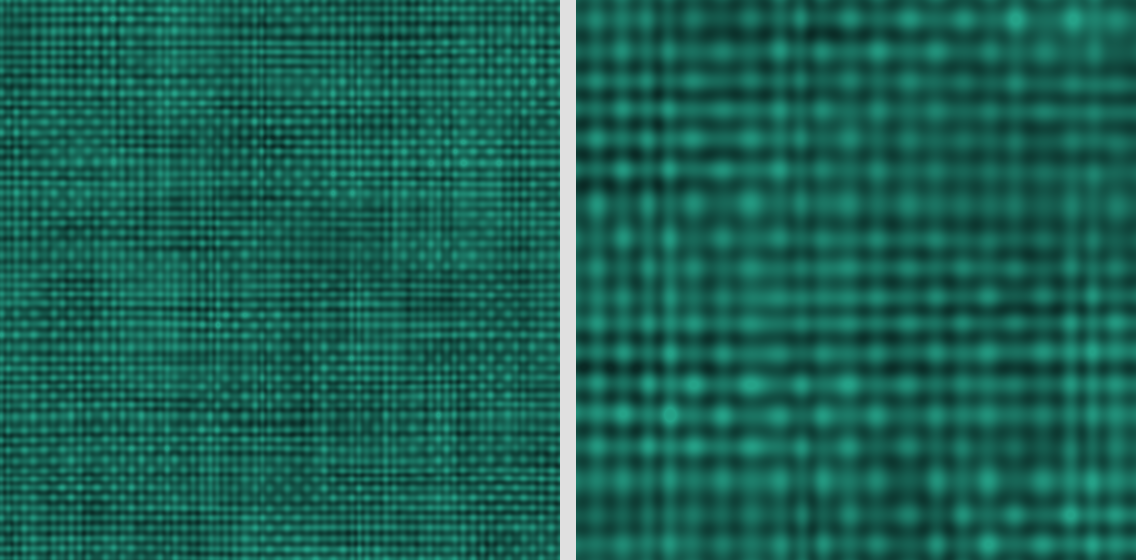
Left: the whole. Right: its middle third, enlarged.
Reproduce this texture procedurally as a three.js fragment shader.

```glsl
// Plain-woven teal cloth with uneven threads, soft gaps and streaky slubs.
varying vec2 vUv;

const float PI = 3.14159265;
const vec2 THREADS = vec2(64.0, 55.0);        // warp across, weft down
const vec3 SHADOW = vec3(0.035, 0.165, 0.145);
const vec3 CLOTH = vec3(0.088, 0.382, 0.325);
const vec3 SHINE = vec3(0.145, 0.630, 0.530);

float hash(vec2 p) {
  return fract(sin(dot(p, vec2(127.1, 311.7))) * 43758.5453);
}

// Smooth value noise from -1 to 1
float noise(vec2 p) {
  vec2 i = floor(p);
  vec2 f = fract(p);
  f = f * f * (3.0 - 2.0 * f);
  float low = mix(hash(i), hash(i + vec2(1.0, 0.0)), f.x);
  float high = mix(hash(i + vec2(0.0, 1.0)), hash(i + vec2(1.0, 1.0)), f.x);
  return 2.0 * mix(low, high, f.y) - 1.0;
}

// Shifts threads along their spacing so that their widths vary
vec2 unevenThreads(vec2 uv) {
  vec2 t = uv * THREADS;
  float across = noise(vec2(t.x * 0.55, 3.5)) + 0.3 * noise(t * vec2(0.3, 0.08) + 17.0);
  float down = noise(vec2(8.5, t.y * 0.55)) + 0.4 * noise(t * vec2(0.07, 0.3) + 41.0);
  return t + 0.28 * vec2(across, down);
}

// Rounded thread profile: bright at its centre, dark in the gap
float ridge(float t, float strength) {
  return strength * cos(2.0 * PI * t);
}

// Raised and sunken crossings of alternate threads
float interlace(vec2 t, float strength) {
  return strength * cos(PI * t.x) * cos(PI * t.y);
}

// Long variations that follow single threads
float slubs(vec2 t) {
  float weft = noise(t * vec2(0.10, 0.95) + 23.0);
  float warp = noise(t * vec2(0.95, 0.08) + 61.0);
  return 0.65 * weft + 0.60 * warp;
}

vec3 dye(float tone) {
  vec3 dark = mix(CLOTH, SHADOW, clamp(-tone / 2.7, 0.0, 1.0));
  return mix(dark, SHINE, clamp(tone / 3.1, 0.0, 1.0));
}

void main() {
  vec2 t = unevenThreads(vUv);

  // Thread relief changes in strength from patch to patch
  float weftRelief = 0.95 + 0.50 * noise(t * vec2(0.12, 0.45) + 5.0);
  float warpRelief = 0.55 + 0.40 * noise(t * vec2(0.45, 0.12) + 9.0);
  float crossing = 0.65 + 0.55 * noise(t * vec2(0.16, 0.30) + 31.0);

  float tone = ridge(t.y, weftRelief) + ridge(t.x, warpRelief);
  tone += interlace(t, crossing);
  tone += slubs(t);

  // Fibre variation at each crossing and broad fading
  tone += 0.40 * noise(t * vec2(0.9, 1.3) + 73.0);
  tone += 0.18 * noise(vUv * 6.0 + 13.0);

  gl_FragColor = vec4(dye(tone), 1.0);
}
```
